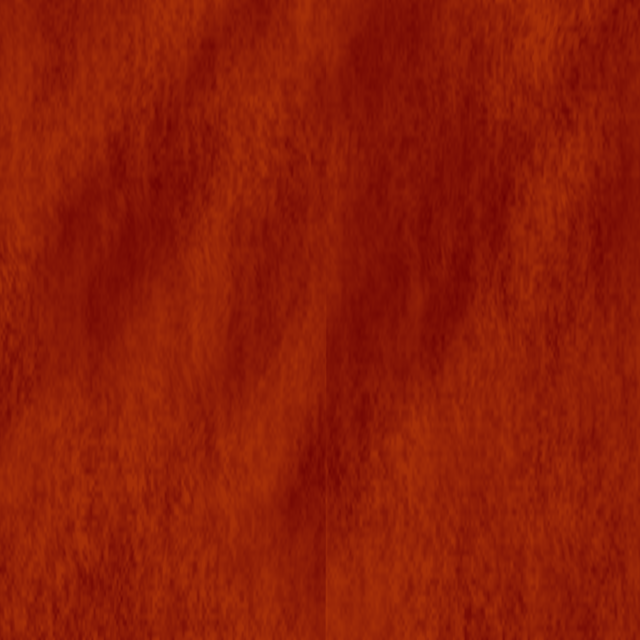
This texture is drawn by a WebGL 2 fragment shader. Its source:

```glsl
#version 300 es
precision highp float;

uniform vec2 u_resolution;
out vec4 fragColor;

const vec3 DARK_RED = vec3(0.425, 0.005, 0.008);
const vec3 WARM_RED = vec3(0.545, 0.104, 0.028);
const vec3 ORANGE_RED = vec3(0.650, 0.185, 0.032);
const float SEAM_X = 0.51;

float hash(vec2 p) {
  return fract(sin(dot(p, vec2(127.1, 311.7))) * 43758.5453);
}

float valueNoise(vec2 p) {
  vec2 cell = floor(p);
  vec2 f = fract(p);
  f = f * f * (3.0 - 2.0 * f);
  float low = mix(hash(cell), hash(cell + vec2(1.0, 0.0)), f.x);
  float high = mix(hash(cell + vec2(0.0, 1.0)), hash(cell + vec2(1.0, 1.0)), f.x);
  return mix(low, high, f.y);
}

float fbm(vec2 p) {
  float sum = 0.0;
  float amplitude = 0.57;
  for (int i = 0; i < 3; i++) {
    sum += amplitude * valueNoise(p);
    p = p * 2.03 + 19.7;
    amplitude *= 0.5;
  }
  return sum;
}

// Broad soft figure leaning to the right as it rises
float figureBands(vec2 p, float lean) {
  float bend = 0.05 * (valueNoise(p * vec2(3.0, 4.0) + 41.0) - 0.5);
  vec2 sheared = vec2(p.x - lean * p.y + bend, p.y);
  float wide = valueNoise(sheared * vec2(9.0, 2.6) + 3.0);
  float narrow = valueNoise(sheared * vec2(19.0, 5.0) + 27.0);
  return mix(wide, narrow, 0.35);
}

// Long vertical fibres, wavering slightly
float fibreStreaks(vec2 p) {
  float sway = 0.008 * valueNoise(p * vec2(5.0, 4.0));
  return fbm(vec2((p.x + sway) * 48.0, p.y * 4.0));
}

// Short fine pores, tilted a little differently from patch to patch
float poreGrain(vec2 p) {
  float sway = 0.014 * valueNoise(p * vec2(9.0, 11.0) + 8.0);
  vec2 q = vec2(p.x + sway, p.y);
  float coarse = valueNoise(q * vec2(150.0, 45.0));
  float fine = valueNoise(q * vec2(270.0, 110.0) + 53.0);
  return mix(coarse, fine, 0.5);
}

vec3 woodColour(float tone) {
  vec3 lower = mix(DARK_RED, WARM_RED, clamp(tone * 2.0, 0.0, 1.0));
  return mix(lower, ORANGE_RED, clamp(tone * 2.0 - 1.0, 0.0, 1.0));
}

void main() {
  vec2 uv = gl_FragCoord.xy / u_resolution.y;
  float pixel = 1.0 / u_resolution.y;

  // Two boards that share most of their figure
  float board = smoothstep(SEAM_X - pixel, SEAM_X + pixel, uv.x);
  vec2 offset = vec2(2.37, 5.13);
  float shared_figure = figureBands(uv + offset, 0.45);
  float shifted_figure = figureBands(uv + offset + vec2(0.035, -0.05), 0.45);
  float bands = mix(shared_figure, shifted_figure, board);
  float streaks = fibreStreaks(uv + offset * step(SEAM_X, uv.x));
  float pores = poreGrain(uv);

  // Pores deepen in patches and fade inside the dark figure
  float patches = smoothstep(0.25, 0.75, fbm(uv * vec2(7.0, 4.0) + 71.0));
  float poreDepth = mix(0.42, 0.88, patches) * mix(0.65, 1.0, smoothstep(0.2, 0.55, bands));

  float tone = 0.53;
  tone += 0.54 * (smoothstep(0.08, 0.82, bands) - 0.5);
  tone += 0.40 * (streaks - 0.5);
  tone += poreDepth * (pores - 0.5);

  // Faint glue line, clearer toward the bottom
  float seam = 1.0 - smoothstep(0.0006, 0.0026, abs(uv.x - SEAM_X));
  tone += seam * mix(0.22, 0.0, smoothstep(0.0, 0.5, uv.y));

  fragColor = vec4(woodColour(tone), 1.0);
}
```
